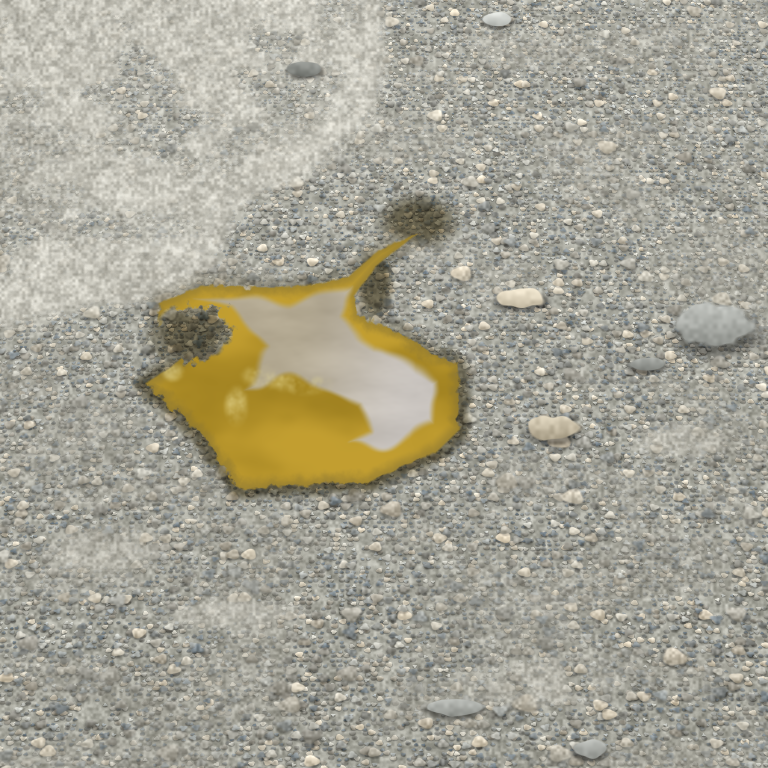
This texture is drawn by a WebGL 1 fragment shader. Its source:

```glsl
precision highp float;
// Amber puddle with a pale sky reflection on gravel, beside a sheet of dry sand.
uniform vec2 u_resolution;

float hash(vec2 p) {
  vec3 v = fract(p.xyx * 0.1031);
  v += dot(v, v.yzx + 33.33);
  return fract((v.x + v.y) * v.z);
}
float noise(vec2 p) {
  vec2 i = floor(p), f = fract(p);
  f *= f * (3.0 - 2.0 * f);
  return mix(mix(hash(i), hash(i + vec2(1, 0)), f.x),
             mix(hash(i + vec2(0, 1)), hash(i + 1.0), f.x), f.y);
}
float fbm(vec2 p) {
  float sum = 0.0, amp = 0.53;
  for (int i = 0; i < 4; i++) {
    sum += amp * noise(p);
    p = mat2(1.6, 1.2, -1.2, 1.6) * p + 7.3;
    amp *= 0.5;
  }
  return sum;
}

// Outline state s: pen position, squared distance, inside sign.
void edge(vec2 p, inout vec4 s, vec2 b) {
  vec2 e = b - s.xy, w = p - s.xy;
  vec2 r = w - e * clamp(dot(w, e) / dot(e, e), 0.0, 1.0);
  if ((s.y > p.y) != (b.y > p.y) && w.x < e.x * w.y / e.y) s.w = -s.w;
  s = vec4(b, min(s.z, dot(r, r)), s.w);
}
void trace(vec2 p, inout vec4 s, vec4 a, vec4 b) {
  edge(p, s, a.xy);
  edge(p, s, a.zw);
  edge(p, s, b.xy);
  edge(p, s, b.zw);
}
float puddleDistance(vec2 p) {
  vec4 s = vec4(.188, .499, 9, 1);
  trace(p, s, vec4(.237, .533, .203, .562), vec4(.207, .605, .26, .627));
  trace(p, s, vec4(.39, .626, .455, .641), vec4(.495, .676, .545, .697));
  trace(p, s, vec4(.49, .654, .463, .617), vec4(.465, .59, .515, .57));
  trace(p, s, vec4(.557, .541, .597, .527), vec4(.598, .44, .57, .413));
  trace(p, s, vec4(.48, .372, .312, .365), vec4(.246, .452, .188, .499));
  return sqrt(s.z) * s.w;
}
float reflectionDistance(vec2 p) {
  vec4 s = vec4(.255, .617, 9, 1);
  trace(p, s, vec4(.38, .614, .465, .63), vec4(.455, .585, .49, .545));
  trace(p, s, vec4(.535, .52, .563, .513), vec4(.563, .44, .535, .425));
  trace(p, s, vec4(.457, .42, .483, .445), vec4(.46, .48, .405, .503));
  trace(p, s, vec4(.312, .495, .343, .542), vec4(.305, .597, .255, .617));
  return sqrt(s.z) * s.w;
}
float sandDistance(vec2 p) {
  vec4 s = vec4(-.1, 1.1, 9, 1);
  trace(p, s, vec4(.475, 1.1, .515, .92), vec4(.5, .855, .425, .785));
  trace(p, s, vec4(.33, .74, .26, .63), vec4(-.1, .54, -.1, 1.1));
  return sqrt(s.z) * s.w;
}
// Soft ellipse: centre in xy, radii in zw.
float blob(vec2 p, vec4 e) {
  return smoothstep(1.3, 0.5, length((p - e.xy) / e.zw));
}

// Scattered pebbles, lit from above, with a shadow below each.
vec3 pebbles(vec3 col, vec2 q, float density) {
  for (int k = 0; k < 9; k++) {
    vec2 id = floor(q) + vec2(mod(float(k), 3.0), floor(float(k) / 3.0)) - 1.0;
    float h = hash(id), tone = hash(id + 17.0);
    vec2 d = q - id - 0.2 - 0.6 * vec2(hash(id + 31.0), h);
    float r = 0.25 + 0.3 * h * (0.3 + tone), on = step(hash(id + 53.0), density);
    vec3 tint = mix(vec3(.5, .52, .52), vec3(.86, .84, .78), tone * tone);
    tint += (h - 0.5) * vec3(.07, .01, -.06) + d.y * 0.26;
    col *= 1.0 - 0.26 * on * smoothstep(r + 0.2, r - 0.1, length(d + vec2(0, .16)));
    float l = length(d) + 0.07 * sin(atan(d.y, d.x) * 3.0 + h * 40.0);
    col = mix(col, tint, on * smoothstep(r + 0.08, r - 0.1, l));
  }
  return col;
}
void rock(inout vec3 col, vec2 p, vec4 e, vec3 tint) {
  vec2 d = (p - e.xy) / e.zw;
  float l = length(d) + 0.35 * (noise(p * 75.0) - 0.5);
  col *= 1.0 - 0.4 * smoothstep(1.4, 0.8, length(d + vec2(0, .4)));
  col = mix(col, tint + 0.1 * d.y + 0.1 * (noise(p * 160.0) - 0.5), smoothstep(1.08, 0.9, l));
}

void main() {
  vec2 p = gl_FragCoord.xy / u_resolution;
  float broad = fbm(p * vec2(6, 10)), grain = fbm(p * 90.0);
  // Gravel recedes toward the top.
  float w = 1.25 - 0.5 * p.y;
  vec2 q = vec2((p.x - 0.5) / w, -2.8 * log(w)) + 3.0;
  vec3 col = vec3(.66, .66, .62) + 0.25 * (grain - 0.5);
  col = pebbles(col, q * 135.0, 0.7);
  col = pebbles(col, q * 72.0, 0.35);
  col = pebbles(col, q * 42.0, 0.07);
  // Dry sand sheet and dusty hollows.
  vec3 sand = vec3(.765, .757, .715) + 0.2 * (grain - 0.5) + 0.1 * (broad - 0.5);
  col = mix(col, sand - 0.1, 0.45 * smoothstep(.45, .7, fbm(p * vec2(9, 16) + 2.0)));
  float sd = sandDistance(p + 0.035 * (vec2(broad, fbm(p * 22.0)) - 0.5));
  float cover = max(smoothstep(.34, .54, fbm(p * vec2(11, 17) + 4.0)), smoothstep(-.075, -.015, sd));
  col = mix(col, sand, smoothstep(.01, -.015, sd) * (0.25 + 0.65 * cover));
  float dust = blob(p, vec4(.14, .285, .08, .035)) + blob(p, vec4(.3, .2, .1, .02))
    + blob(p, vec4(.7, .11, .11, .035)) + blob(p, vec4(.89, .425, .065, .025));
  col = mix(col, sand - 0.04, 0.8 * dust * smoothstep(.2, .5, fbm(p * 28.0)));
  col += 0.2 * (noise(p * 260.0) - 0.5) + 0.05 * (p.y - 0.4);
  // Larger stones.
  vec3 grey = vec3(.66, .67, .65), cream = vec3(.86, .82, .73);
  rock(col, p, vec4(.932, .577, .05, .028), grey);
  rock(col, p, vec4(.68, .612, .032, .012), cream);
  rock(col, p, vec4(.72, .443, .033, .015), cream - 0.1);
  rock(col, p, vec4(.843, .526, .024, .009), grey - 0.08);
  rock(col, p, vec4(.648, .975, .02, .009), grey + 0.13);
  rock(col, p, vec4(.397, .911, .021, .01), grey - 0.12);
  rock(col, p, vec4(.592, .079, .033, .011), grey);
  rock(col, p, vec4(.767, .025, .021, .012), grey);
  // Wet gravel rim, neck and stony left corner.
  float d = puddleDistance(p + 0.012 * (grain - 0.5));
  float corner = blob(p + 0.03 * (grain - 0.5), vec4(.25, .567, .055, .042));
  float neck = max(blob(p, vec4(.545, .712, .05, .033)), blob(p, vec4(.488, .632, .024, .05)));
  float rim = smoothstep(.022, .003, d) * mix(1.0, 0.4, smoothstep(.48, .6, p.y));
  col *= mix(vec3(1), vec3(.58, .55, .46), max(rim, max(corner, neck)));
  // Amber water, sky reflection and glints.
  vec3 water = mix(vec3(.63, .51, .13), vec3(.76, .62, .19), smoothstep(.2, .65, broad));
  water = mix(water, vec3(.54, .46, .2), 0.6 * smoothstep(-.018, 0.0, d));
  float rd = reflectionDistance(p + 0.03 * (vec2(broad, noise(p * 24.0)) - 0.5));
  vec3 sky = mix(vec3(.7, .66, .57), vec3(.79, .77, .75), smoothstep(.2, .4, p.x - 0.3 * p.y));
  sky += 0.12 * (fbm(p * vec2(14, 32)) - 0.5);
  water = mix(water, sky, smoothstep(.004, -.008, rd));
  float glint = blob(p, vec4(.308, .472, .015, .024)) + blob(p, vec4(.345, .51, .028, .016))
    + blob(p, vec4(.395, .5, .035, .014)) + blob(p, vec4(.225, .515, .014, .012));
  water = mix(water, vec3(.9, .85, .58), 0.7 * min(glint, 1.0) * smoothstep(.3, .75, fbm(p * 32.0)));
  col = mix(col, water, smoothstep(.002, -.002, d) * smoothstep(.65, .35, corner));
  gl_FragColor = vec4(col, 1);
}
```
